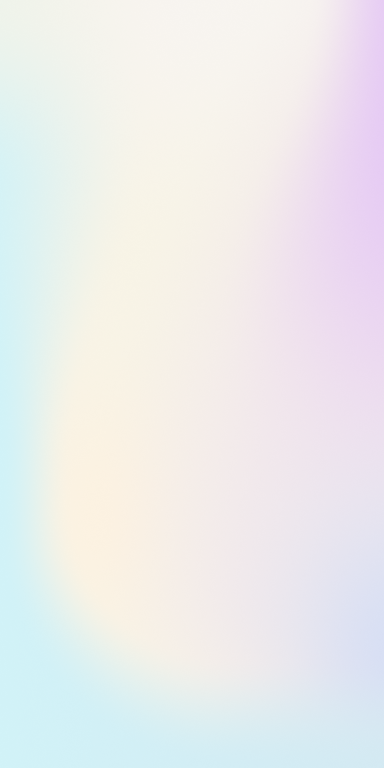
A Shadertoy shader for this background:

```glsl
const vec3 CREAM = vec3(0.970, 0.955, 0.903);
const vec3 WHITE = vec3(0.970, 0.958, 0.940);
const vec3 PEACH = vec3(0.988, 0.948, 0.882);
const vec3 ROSE  = vec3(0.952, 0.917, 0.922);
const vec3 LILAC = vec3(0.900, 0.790, 0.960);
const vec3 PERIWINKLE = vec3(0.845, 0.875, 0.958);
const vec3 AQUA  = vec3(0.820, 0.950, 0.970);
const vec3 SKY   = vec3(0.830, 0.915, 0.950);

// Soft elliptical spot, 1 at its centre
float glow(vec2 p, vec2 centre, vec2 radius) {
    vec2 q = (p - centre) / radius;
    return exp(-dot(q, q));
}

// Depth inside the left and bottom sides, joined by a rounded corner
float cornerDepth(vec2 p, float radius) {
    vec2 inset = radius - p;
    return min(max(inset.x, inset.y), 0.0) * -1.0
         + radius - length(max(inset, 0.0));
}

// Rose wash to the right of a curved boundary
float roseAmount(vec2 uv) {
    float offset = uv.y - 0.3;
    float boundary = 0.46 + 0.95 * offset * offset;
    float wash = smoothstep(-0.25, 0.25, uv.x - boundary);
    return wash * mix(0.4, 1.0, smoothstep(0.0, 0.25, uv.y));
}

// Lilac edge that narrows towards the top
float lilacAmount(vec2 uv) {
    float start = mix(0.55, 0.80, smoothstep(0.6, 1.0, uv.y));
    return smoothstep(start, 1.05, uv.x) * smoothstep(0.2, 0.85, uv.y);
}

// Aqua rim, wider at the bottom and the upper left, faint at the top
float aquaAmount(vec2 uv, float aspect) {
    float depth = cornerDepth(vec2(uv.x, uv.y * aspect), 0.6);
    float spread = smoothstep(0.4, 0.85, uv.y);
    float inner = -0.11 * spread;
    float outer = mix(0.32, 0.19, smoothstep(0.05, 0.35, uv.y)) + 0.22 * spread;
    float strength = mix(1.0, 0.25, smoothstep(0.75, 1.0, uv.y));
    return (1.0 - smoothstep(inner, outer, depth)) * strength;
}

// Fine grain against banding, hashed without sine
float hash(vec2 p) {
    vec3 q = fract(vec3(p.xyx) * 0.1031);
    q += dot(q, q.yzx + 33.33);
    return fract((q.x + q.y) * q.z);
}

void mainImage(out vec4 fragColor, in vec2 fragCoord) {
    vec2 uv = fragCoord / iResolution.xy;
    float aspect = iResolution.y / iResolution.x;

    // Warm ground
    float whiteness = smoothstep(0.65, 1.0, uv.y) * smoothstep(-0.1, 0.5, uv.x);
    vec3 colour = mix(CREAM, WHITE, whiteness);
    colour = mix(colour, PEACH, glow(uv, vec2(0.28, 0.33), vec2(0.20, 0.16)));

    // Cool light from the right
    colour = mix(colour, ROSE, roseAmount(uv));
    colour = mix(colour, LILAC, lilacAmount(uv));
    colour = mix(colour, PERIWINKLE, glow(uv, vec2(1.05, 0.15), vec2(0.30, 0.20)));

    // Aqua rim around the lower left
    colour = mix(colour, mix(AQUA, SKY, uv.x), aquaAmount(uv, aspect));

    colour += (hash(fragCoord) - 0.5) / 255.0;
    fragColor = vec4(clamp(colour, 0.0, 1.0), 1.0);
}
```
